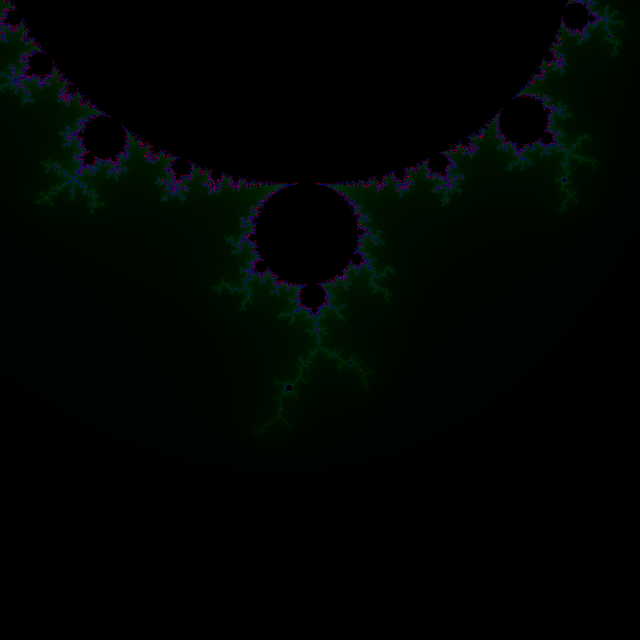
Give the GLSL for this background, as a Shadertoy shader.

```glsl
// Close view of the lower edge of the Mandelbrot set, with its largest lower bulb.
// Each point is coloured by its escape time: dim green far out, teal and blue
// nearer the boundary, red specks at the very edge, and black inside the set.

const vec2  VIEW_CENTER = vec2(-0.1, -0.9055);
const float VIEW_HEIGHT = 1.2;
const int   MAX_STEPS = 110;
const float ESCAPE_RADIUS = 2.0;
const int   SAMPLES_PER_AXIS = 2;

const float GREEN_START = 1.5;     // escape time at which green begins
const float GREEN_SLOPE = 0.0061;  // green gained per step
const vec2  GREEN_FADE = vec2(25.0, 58.0);
const vec2  BLUE_RISE = vec2(19.0, 75.0);
const vec2  BLUE_FADE = vec2(70.0, 98.0);
const vec2  RED_RISE = vec2(60.0, 95.0);
const float BLUE_PEAK = 0.55;
const float RED_PEAK = 0.75;

// Exact test for the main heart-shaped body
bool insideCardioid(vec2 c) {
    float x = c.x - 0.25;
    float q = x * x + c.y * c.y;
    return q * (q + x) < 0.25 * c.y * c.y;
}

// Number of steps until the orbit escapes, or -1 if it stays bounded
int escapeTime(vec2 c) {
    if (insideCardioid(c)) return -1;
    vec2 z = vec2(0.0);
    for (int i = 1; i <= MAX_STEPS; i++) {
        z = vec2(z.x * z.x - z.y * z.y, 2.0 * z.x * z.y) + c;
        if (dot(z, z) > ESCAPE_RADIUS * ESCAPE_RADIUS) return i;
    }
    return -1;
}

float ramp(vec2 range, float t) {
    return smoothstep(range.x, range.y, t);
}

vec3 escapeColor(int steps) {
    if (steps < 0) return vec3(0.0);
    float t = float(steps);
    float green = GREEN_SLOPE * max(t - GREEN_START, 0.0) * (1.0 - ramp(GREEN_FADE, t));
    float blue = BLUE_PEAK * ramp(BLUE_RISE, t) * (1.0 - ramp(BLUE_FADE, t));
    float red = RED_PEAK * ramp(RED_RISE, t);
    return vec3(red, green, blue);
}

void mainImage(out vec4 fragColor, in vec2 fragCoord) {
    vec3 total = vec3(0.0);

    // Average a small grid of samples to smooth the edges
    for (int j = 0; j < SAMPLES_PER_AXIS; j++) {
        for (int i = 0; i < SAMPLES_PER_AXIS; i++) {
            vec2 offset = (vec2(i, j) + 0.5) / float(SAMPLES_PER_AXIS) - 0.5;
            vec2 uv = (fragCoord + offset - 0.5 * iResolution.xy) / iResolution.y;
            total += escapeColor(escapeTime(VIEW_CENTER + VIEW_HEIGHT * uv));
        }
    }

    fragColor = vec4(total / float(SAMPLES_PER_AXIS * SAMPLES_PER_AXIS), 1.0);
}
```
